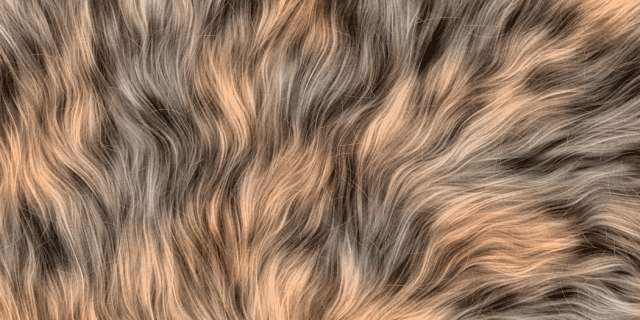
A WebGL 2 fragment shader for this texture:

```glsl
#version 300 es
precision highp float;

uniform vec2 u_resolution;
out vec4 fragColor;

float hash(vec2 p) {
    vec3 q = fract(p.xyx * vec3(0.1031, 0.1030, 0.0973));
    q += dot(q, q.yzx + 33.33);
    return fract((q.x + q.y) * q.z);
}

float noise(vec2 p) {
    vec2 i = floor(p), f = fract(p);
    f = f * f * (3.0 - 2.0 * f);
    return mix(mix(hash(i), hash(i + vec2(1, 0)), f.x),
               mix(hash(i + vec2(0, 1)), hash(i + vec2(1, 1)), f.x), f.y);
}

// Combing direction: upright on the left, sweeping flat to the right
float combAngle(vec2 p) {
    float sweep = smoothstep(1.1, 2.0, p.x);
    float angle = 1.78 - 0.72 * smoothstep(0.55, 1.1, p.x) - sweep;
    angle += 0.8 * (p.y - 0.5) * sweep;
    angle += 0.95 * (noise(p * 4.5 + 21.0) - 0.5);
    return angle + 0.7 * (noise(p * 12.0 + 57.0) - 0.5);
}

// Noise averaged along the combed path: x hairs, y strands, z locks, w warmth
vec4 combedFur(vec2 start, float tilt) {
    vec4 sum = vec4(0.0);
    float total = 0.0;
    for (int side = -1; side <= 1; side += 2) {
        vec2 p = start;
        for (int i = 0; i < 24; i++) {
            float weight = 0.5 + 0.5 * cos(float(i) * 0.131);
            sum += weight * vec4(noise(p * 205.0 + tilt * 90.0), noise(p * 42.0 + 13.0),
                                 noise(p * 12.0 + 71.0), noise(p * 4.2 + 36.0));
            total += weight;
            float angle = combAngle(p) + tilt;
            p += float(side) * 0.005 * vec2(cos(angle), sin(angle));
        }
    }
    return sum / total - 0.5;
}

// Loose curved hairs, one per cell of a jittered grid
float strayHairs(vec2 p, float cells, float seed) {
    float pixel = 1.0 / u_resolution.y, cover = 0.0;
    vec2 home = floor(p * cells);
    for (int y = -1; y <= 1; y++)
    for (int x = -1; x <= 1; x++) {
        vec2 id = home + vec2(x, y);
        vec2 key = id + seed;
        vec2 middle = (id + vec2(hash(key + 3.1), hash(key + 8.7))) / cells;
        float angle = combAngle(middle) + 2.4 * (hash(key + 15.3) - 0.5);
        vec2 along = vec2(cos(angle), sin(angle)), v = p - middle;
        vec2 q = vec2(dot(v, along), dot(v, vec2(-along.y, along.x)));
        float bend = (hash(key + 24.9) - 0.5) * cells;
        float slope = 2.0 * bend * q.x;
        float d = abs(q.y - bend * q.x * q.x) / sqrt(1.0 + slope * slope);
        float reach = (0.4 + 0.5 * hash(key + 31.7)) / cells;
        float line = clamp((0.0011 + 0.5 * pixel - d) / pixel, 0.0, 1.0);
        line *= 1.0 - smoothstep(0.6 * reach, reach, abs(q.x));
        cover = max(cover, line * (0.3 + 0.7 * hash(key + 42.1)));
    }
    return cover;
}

void main() {
    vec2 p = gl_FragCoord.xy / u_resolution.y;

    // Two coats, combed at slightly different angles
    vec4 under = combedFur(p, -0.16);
    vec4 over = combedFur(p, 0.14);
    float hairs = max(under.x, over.x) - 0.022;
    hairs = mix(hairs, over.x, 0.4);
    float strands = mix(under.y, over.y, 0.65);
    float locks = mix(under.z, over.z, 0.6);

    // Light and shade
    float tone = 0.59 + 2.3 * hairs + 0.78 * strands + 0.46 * locks;
    tone += 0.16 * over.w;
    float gap = 1.0 - smoothstep(-0.24, 0.0, locks + 0.7 * strands);
    float corner = smoothstep(1.3, 2.0, p.x) * (1.0 - smoothstep(0.1, 0.75, p.y));
    tone -= gap * (0.09 + 0.12 * corner) + 0.03 * corner;

    // Loose hairs on top
    float stray = max(strayHairs(p, 6.0, 5.0), strayHairs(p, 9.0, 140.0));
    stray = max(stray, strayHairs(p, 13.0, 310.0));
    tone = mix(tone, 0.8, 0.5 * stray);
    tone = clamp(tone, 0.14, 0.9);

    // Brown to cream, with peach and grey patches
    vec3 color = vec3(tone, 0.907 * tone - 0.047, 0.815 * tone - 0.074);
    float warmth = 1.6 * over.w + 0.5 * locks - 0.06 * smoothstep(0.9, 1.6, p.x);
    warmth = clamp(warmth, -0.4, 0.6) * (1.0 - 0.6 * stray);
    color += warmth * tone * vec3(0.16, -0.015, -0.13);
    fragColor = vec4(clamp(color, 0.0, 1.0), 1.0);
}
```
